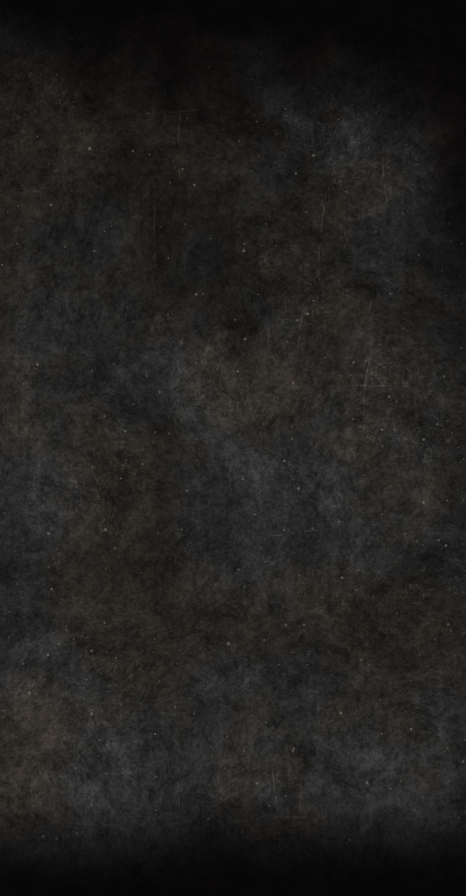
This texture is drawn by a Shadertoy shader. Its source:

```glsl
// Dark, worn plaster wall: smoky brown and grey patches, rough grit, flecks and scratches.
#define BASE_TONE 0.148
#define PATCH_CONTRAST 0.15
#define GRIT_CONTRAST 1.35
#define WARM_TINT vec3(1.09, 1.00, 0.89)
#define COOL_TINT vec3(0.99, 1.00, 1.01)
#define SHADOW vec3(0.030, 0.025, 0.024)
#define FLECK_COLOR vec3(0.44, 0.40, 0.34)
#define FLECK_SHARE 0.10
#define SCRATCHES 24
#define STAINS 8

float hash(vec2 p) {
    vec3 q = fract(vec3(p.xyx) * 0.1031);
    q += dot(q, q.yzx + 33.33);
    return fract((q.x + q.y) * q.z);
}

vec2 hash2(vec2 p) {
    return vec2(hash(p), hash(p + 71.7));
}

float noise(vec2 p) {
    vec2 cell = floor(p), f = fract(p);
    f = f * f * (3.0 - 2.0 * f);
    vec2 e = vec2(0.0, 1.0);
    return mix(mix(hash(cell), hash(cell + e.yx), f.x),
               mix(hash(cell + e.xy), hash(cell + e.yy), f.x), f.y);
}

// Layered noise; a higher roughness favours the small layers
float fbm(vec2 p, float roughness) {
    float sum = 0.0, total = 0.0, amp = 1.0;
    for (int i = 0; i < 5; i++) {
        sum += amp * noise(p);
        total += amp;
        p = mat2(1.6, 1.2, -1.2, 1.6) * p + 17.3;
        amp *= roughness;
    }
    return sum / total;
}

// Sparse round chips, one candidate per cell
float flecks(vec2 p, float density, float share, float px) {
    vec2 g = p * density, cell = floor(g);
    vec2 center = 0.2 + 0.6 * hash2(cell + 5.0);
    float radius = mix(0.0003, 0.0014, pow(hash(cell + 23.0), 3.0));
    float d = length(fract(g) - center) / density;
    float present = step(hash(cell + 41.0), share);
    return present * (1.0 - smoothstep(radius - px * 0.5, radius + px, d)) * hash(cell + 59.0);
}

// Thin broken lines, mostly upright
float scratches(vec2 p, float aspect, float px) {
    float sum = 0.0;
    for (int i = 0; i < SCRATCHES; i++) {
        vec2 id = vec2(float(i) * 3.7, 9.0);
        vec2 q = p - hash2(id) * vec2(aspect, 1.0);
        float angle = (hash(id + 2.0) - 0.5) * 0.16 + (i % 4 == 0 ? 1.5 : 0.0);
        q = mat2(cos(angle), sin(angle), -sin(angle), cos(angle)) * q;
        q.x += 0.002 * sin(q.y * 45.0 + float(i));
        float halfLength = mix(0.01, 0.08, hash(id + 4.0));
        float line = 1.0 - smoothstep(0.0, 0.0005 + px, abs(q.x));
        float ends = 1.0 - smoothstep(halfLength * 0.4, halfLength, abs(q.y));
        sum += line * ends * smoothstep(0.35, 0.7, noise(vec2(q.y * 130.0, float(i))));
    }
    return sum;
}

// Small worn ring marks
float stains(vec2 p, float aspect, float px) {
    float sum = 0.0;
    for (int i = 0; i < STAINS; i++) {
        vec2 id = vec2(float(i) * 5.3, 31.0);
        vec2 q = p - hash2(id) * vec2(aspect, 1.0);
        float radius = mix(0.002, 0.006, hash(id + 3.0));
        float wobble = 0.004 * (noise(p * 200.0) - 0.5);
        float ring = abs(length(q * vec2(1.0, 0.8)) - radius + wobble);
        sum += (1.0 - smoothstep(0.0, 0.001 + px, ring)) * noise(p * 260.0);
    }
    return sum;
}

void mainImage(out vec4 fragColor, in vec2 fragCoord) {
    vec2 uv = fragCoord / iResolution.xy;
    vec2 p = fragCoord / iResolution.y;
    float aspect = iResolution.x / iResolution.y;
    float px = 1.0 / iResolution.y;

    // Smoky patches, with a darker hollow in the upper middle and a paler left side
    vec2 warp = vec2(fbm(p * 5.0 + 3.0, 0.5), fbm(p * 5.0 + 40.0, 0.5)) - 0.5;
    float cloud = fbm(p * 7.0 + warp * 1.2 + 11.0, 0.6);
    vec2 toHollow = (uv - vec2(0.45, 0.77)) * vec2(2.6, 6.0);
    vec2 toPale = (uv - vec2(0.05, 0.52)) * vec2(2.5, 4.5);
    float tone = BASE_TONE + PATCH_CONTRAST * (cloud - 0.5)
               - 0.03 * exp(-dot(toHollow, toHollow)) + 0.025 * exp(-dot(toPale, toPale));

    // Grit at several sizes, faint upright wear and pale dust
    float grit = fbm(p * 34.0 + warp * 2.0, 1.12) - 0.5;
    float wear = noise(vec2(p.x * 280.0, p.y * 24.0)) - 0.5;
    tone *= 1.0 + GRIT_CONTRAST * grit + 0.10 * wear;
    float dustArea = smoothstep(0.48, 0.66, fbm(p * 9.0 + 60.0, 0.7));
    tone += 0.06 * dustArea * smoothstep(0.54, 0.72, fbm(p * 110.0 + 4.0, 0.9));

    // Brown and grey tinting
    float warmth = smoothstep(0.36, 0.64, fbm(p * 7.0 + 90.0, 0.6) + 0.16 * (uv.y - 0.4));
    vec3 color = tone * mix(COOL_TINT, WARM_TINT, warmth);

    // Surface damage
    float chips = flecks(p, 65.0, FLECK_SHARE, px) + flecks(p + 0.37, 130.0, FLECK_SHARE * 0.5, px);
    color = mix(color, FLECK_COLOR, clamp(chips, 0.0, 0.65));
    color += FLECK_COLOR * (0.16 * scratches(p, aspect, px) + 0.2 * stains(p, aspect, px));

    // Soft shadow at the top, the bottom and the upper right edge
    float ragged = 0.12 * (cloud - 0.5);
    float light = 1.0 - smoothstep(0.83, 1.0, uv.y + 0.06 * (uv.x - 0.3) - ragged);
    light *= smoothstep(0.01, 0.13, uv.y + ragged * 0.2);
    float upperRight = smoothstep(0.5, 0.85, uv.y);
    light *= mix(1.0, smoothstep(-0.02, 0.22, 1.0 - uv.x + ragged), 0.85 * upperRight);
    light *= mix(0.88, 1.0, smoothstep(0.0, 0.06, min(uv.x, 1.0 - uv.x)));
    fragColor = vec4(mix(SHADOW * (1.0 + grit), color, light), 1.0);
}
```
